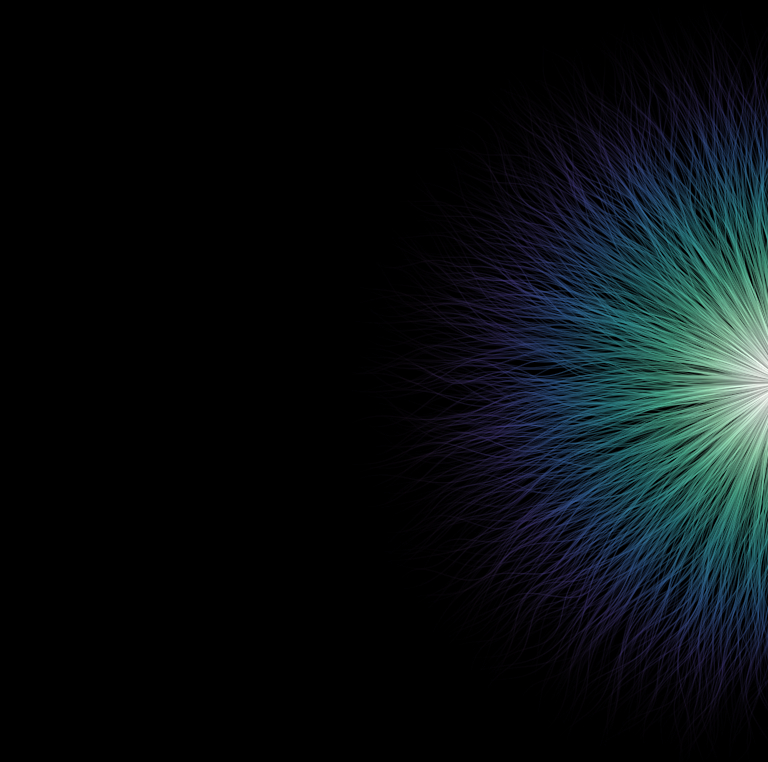
A Shadertoy shader for this background:

```glsl
// A burst of fine curved fibres radiating from the right edge of a black field.
// Layers of hairs are laid out in polar cells, each bent by waves along its
// radius, then coloured by distance from pale core to teal, blue and plum.

const vec2  CENTER      = vec2(1.022, 0.498);
const int   LAYERS      = 40;
const float CELL        = 0.143;    // angle between hairs of one layer
const float HALF_WIDTH  = 0.00058;
const float SOFTNESS    = 1.4;      // edge width in pixels
const float MIN_LENGTH  = 0.48;
const float MAX_LENGTH  = 0.60;
const float FADE_LENGTH = 0.25;
const float SIDE_SHRINK = 0.055;    // shortens hairs far from the horizontal
const float OPACITY     = 0.62;
const float WAVE_AMP    = 0.05;
const float WAVE_SKEW   = 3.0;      // phase change of the wave per radian

const vec3 BACKGROUND = vec3(0.003, 0.0, 0.003);
const vec3 CORE       = vec3(0.95, 0.98, 0.95);
const vec3 MINT       = vec3(0.60, 0.86, 0.71);
const vec3 GREEN      = vec3(0.30, 0.69, 0.57);
const vec3 TEAL       = vec3(0.18, 0.53, 0.56);
const vec3 BLUE       = vec3(0.19, 0.36, 0.58);
const vec3 INDIGO     = vec3(0.25, 0.22, 0.49);
const vec3 PLUM       = vec3(0.21, 0.13, 0.26);

float hash(vec2 p) {
    return fract(sin(dot(p, vec2(127.1, 311.7))) * 43758.5453);
}

// Linear progress from a to b
float ramp(float a, float b, float x) {
    return clamp((x - a) / (b - a), 0.0, 1.0);
}

vec3 radialColor(float r) {
    vec3 c = mix(CORE, MINT, ramp(0.035, 0.10, r));
    c = mix(c, GREEN, ramp(0.10, 0.16, r));
    c = mix(c, TEAL, ramp(0.16, 0.23, r));
    c = mix(c, BLUE, ramp(0.23, 0.305, r));
    c = mix(c, INDIGO, ramp(0.305, 0.38, r));
    return mix(c, PLUM, ramp(0.38, 0.50, r));
}

// Wave of one layer: angle offset, slope along the radius, slope along the angle
vec3 layerWave(float r, float angle, float layer) {
    float freq = mix(8.0, 20.0, hash(vec2(layer, 3.0)));
    float phase = freq * r + WAVE_SKEW * angle + 6.2832 * hash(vec2(layer, 7.0));
    float twist = 0.7 * (hash(vec2(layer, 13.0)) - 0.5);
    float swing = WAVE_AMP * cos(phase);
    return vec3(twist * r + WAVE_AMP * sin(phase), twist + freq * swing, WAVE_SKEW * swing);
}

// Coverage (x) and brightness (y) of one hair; slope is along radius and angle
vec2 hair(float r, float angle, vec2 slope, vec2 id, float pixel) {
    float jitter = 0.9 * (hash(id) - 0.5);
    float freq = mix(20.0, 55.0, hash(id + 11.3));
    float phase = 6.2832 * hash(id + 23.7);
    float amp = 0.016 * ramp(0.0, 0.2, r);
    float bend = 0.22 * (hash(id + 37.1) - 0.5);

    float path = (id.x + 0.5 + jitter) * CELL + bend * r + amp * sin(freq * r + phase);
    float turn = bend + amp * freq * cos(freq * r + phase) - slope.x;
    float dist = abs(angle - path) / length(vec2(turn, slope.y / r));

    float reach = mix(MIN_LENGTH, MAX_LENGTH, hash(id + 51.9));
    reach *= 1.0 - SIDE_SHRINK * path * path;
    float fade = 1.0 - smoothstep(reach - FADE_LENGTH, reach, r);
    float cover = clamp((HALF_WIDTH - dist) / (SOFTNESS * pixel) + 0.5, 0.0, 1.0);
    return vec2(cover * fade * OPACITY, mix(0.5, 1.2, hash(id + 67.3)));
}

void mainImage(out vec4 fragColor, in vec2 fragCoord) {
    float pixel = 1.0 / iResolution.y;
    vec2 d = (fragCoord - CENTER * iResolution.xy) * pixel;
    float r = length(d);
    float angle = atan(d.y, -d.x);    // zero points left
    vec3 color = BACKGROUND;

    if (r < MAX_LENGTH) {
        vec3 tint = radialColor(r);

        // Gentle common warp gathers hairs into clumps
        float gather = 17.0 * angle + 9.0 * r;
        float clumped = angle + 0.007 * sin(gather);
        vec2 clumpSlope = vec2(0.063 * cos(gather), 1.0 + 0.119 * cos(gather));

        // Composite the fibre layers
        for (int i = 0; i < LAYERS; i++) {
            float layer = float(i);
            vec3 wave = layerWave(r, angle, layer);
            float a = clumped + wave.x + CELL * hash(vec2(layer, 19.0));
            float cell = floor(a / CELL);
            for (int k = -1; k <= 1; k++) {
                vec2 id = vec2(cell + float(k), layer);
                vec2 h = hair(r, a, clumpSlope + wave.yz, id, pixel);
                color = mix(color, tint * h.y, h.x);
            }
        }
    }
    fragColor = vec4(min(color, 1.0), 1.0);
}
```
